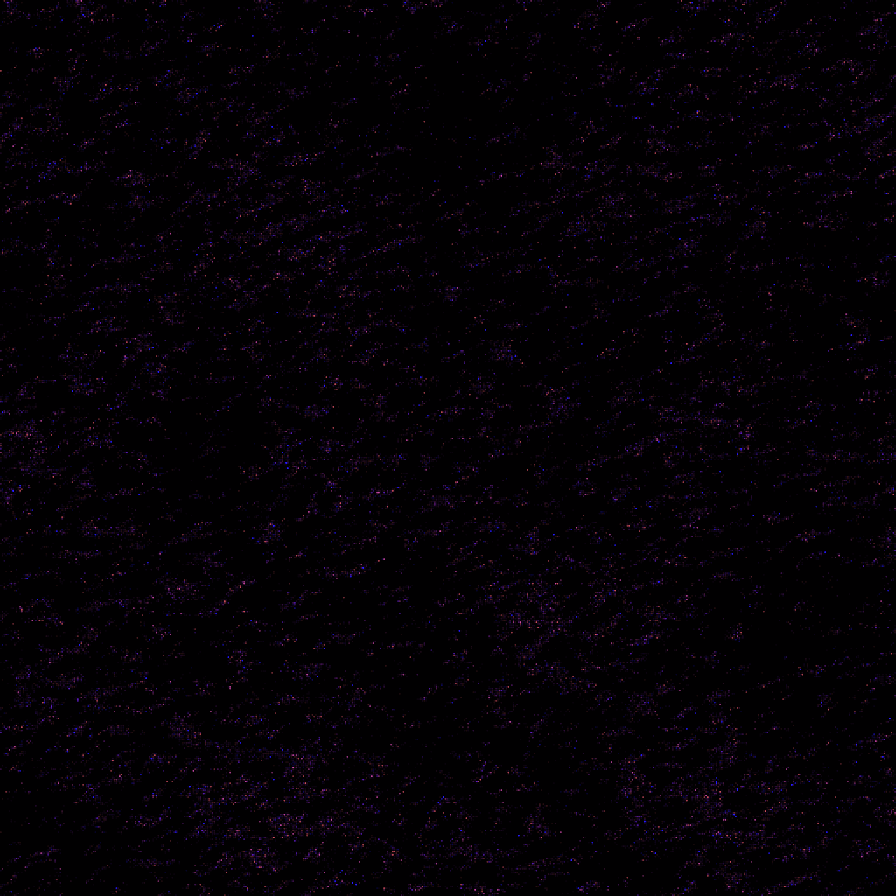
Reproduce this texture procedurally as a Shadertoy shader.

```glsl
// Three independent random values in 0..1 for an integer cell
vec3 hash3(ivec2 cell, uint seed) {
    uvec3 v = uvec3(uvec2(cell), seed) * 1664525u + 1013904223u;
    v.x += v.y * v.z; v.y += v.z * v.x; v.z += v.x * v.y;
    v ^= v >> 16u;
    v.x += v.y * v.z; v.y += v.z * v.x; v.z += v.x * v.y;
    return vec3(v >> 8u) / 16777216.0;
}

float cornerSlope(ivec2 corner, vec2 offset, uint seed) {
    float angle = 6.28318 * hash3(corner, seed).x;
    return dot(vec2(cos(angle), sin(angle)), offset);
}

float gradientNoise(vec2 p, uint seed) {
    ivec2 i = ivec2(floor(p));
    vec2 f = fract(p);
    vec2 u = f * f * f * (f * (f * 6.0 - 15.0) + 10.0);
    float low = mix(cornerSlope(i, f, seed),
                    cornerSlope(i + ivec2(1, 0), f - vec2(1, 0), seed), u.x);
    float high = mix(cornerSlope(i + ivec2(0, 1), f - vec2(0, 1), seed),
                     cornerSlope(i + ivec2(1, 1), f - vec2(1, 1), seed), u.x);
    return mix(low, high, u.y);
}

// Chance of a lit grain: slanted streaks broken up by patches and clumps
float streakDensity(vec2 p) {
    vec2 along = vec2(cos(0.28), sin(0.28));
    vec2 q = vec2(dot(p, along), dot(p, vec2(-along.y, along.x)));
    q.y += 0.012 * gradientNoise(p * 14.0, 1u);
    float field = gradientNoise(q * vec2(26.0, 72.0), 2u)
                + 0.65 * gradientNoise(q * vec2(65.0, 140.0), 3u)
                + 0.45 * gradientNoise(p * 5.0, 4u)
                + 0.45 * gradientNoise(q * vec2(150.0, 230.0), 5u);
    return smoothstep(-0.08, 0.65, field);
}

vec3 grainPigment(float pick) {
    if (pick < 0.52) return vec3(0.095, 0.027, 0.120); // plum
    if (pick < 0.70) return vec3(0.115, 0.035, 0.240); // indigo
    if (pick < 0.83) return vec3(0.250, 0.095, 0.115); // ember
    if (pick < 0.94) return vec3(0.240, 0.085, 0.200); // rose
    return vec3(0.060, 0.040, 0.420);                  // blue
}

void mainImage(out vec4 fragColor, in vec2 fragCoord) {
    // Fine grid with one possible grain per cell
    vec2 grid = fragCoord / iResolution.y * 512.0;
    float pixel = 512.0 / iResolution.y;
    ivec2 cell = ivec2(floor(grid));
    vec3 rnd = hash3(cell, 11u);

    float density = streakDensity((vec2(cell) + 0.5) / 512.0);
    float lit = step(rnd.x, 0.78 * density + 0.008);
    float disc = 1.0 - smoothstep(0.5 - 0.5 * pixel, 0.5 + 0.5 * pixel,
                                  length(fract(grid) - 0.5));

    // Most grains are dim, a few glow
    float glow = (0.45 + 2.6 * pow(rnd.y, 6.0)) * mix(0.75, 1.15, density);
    vec3 background = vec3(0.004, 0.0, 0.004);
    vec3 color = mix(background, grainPigment(rnd.z) * glow, lit * disc);
    fragColor = vec4(color, 1.0);
}
```
